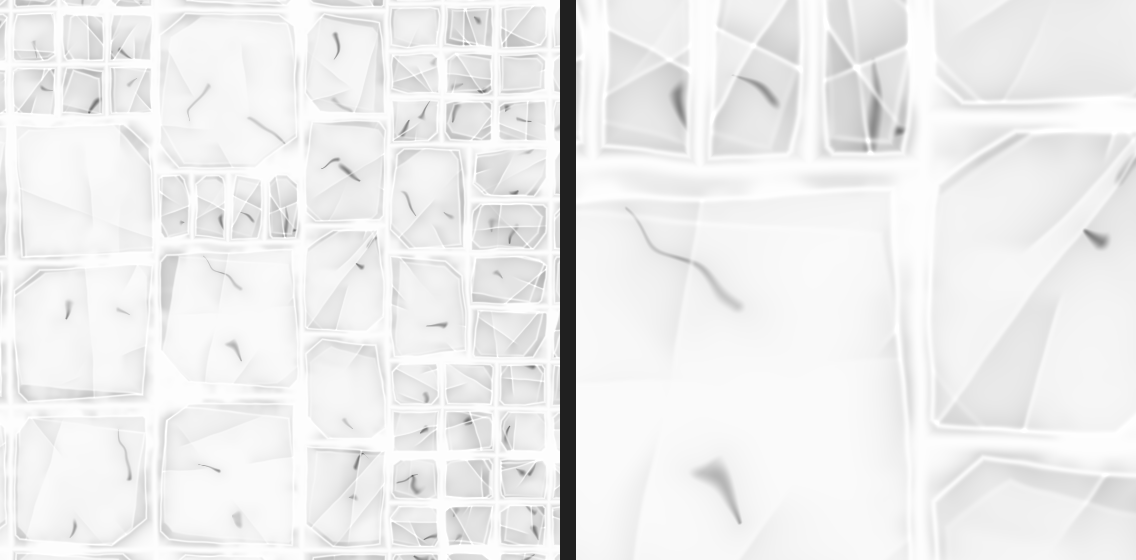
Left, the full canvas; right, a detail of the centre.
Give the GLSL for this texture map, as a three.js fragment shader.

```glsl
varying vec2 vUv;

const float BACKGROUND = 0.992;
const float MARGIN = 0.018;
const float GAP = 0.007;          // space between a rock and its cell border
const float LINE_WIDTH = 0.0021;  // bright rim lines
const float HALO_REACH = 0.013;   // soft shadow around rocks
const float HALO_DARK = 0.19;
const float RIM_DARK = 0.10;      // shadow just inside the rim
const float BEVEL_DARK = 0.13;
const float CREASE_DARK = 0.085;
const float CRACK_DARK = 0.36;
const float CRACK_SHARE = 0.55;
const float WOBBLE = 0.008;

float hash(vec2 p) {
  return fract(sin(dot(p, vec2(127.1, 311.7))) * 43758.5453);
}

float noise(vec2 p) {
  vec2 i = floor(p), f = fract(p);
  f = f * f * f * (f * (f * 6.0 - 15.0) + 10.0);
  return mix(mix(hash(i), hash(i + vec2(1, 0)), f.x),
             mix(hash(i + vec2(0, 1)), hash(i + vec2(1, 1)), f.x), f.y);
}

float fbm(vec2 p) {
  return 0.6 * noise(p) + 0.27 * noise(p * 2.1 + 7.3) + 0.13 * noise(p * 4.3 + 3.1);
}

vec2 direction(float angle) { return vec2(cos(angle), sin(angle)); }

float line(float d, float width) { return exp(-d * d / (width * width)); }

// Cell as origin and size
vec4 tile(vec2 p, vec2 origin, vec2 size) {
  return vec4(origin + floor((p - origin) / size) * size, size);
}

// Large slabs on the left, medium and small stones on the right
vec4 cellAt(vec2 p) {
  if (p.x < 0.27) {
    if (p.y > 0.8) return tile(p, vec2(0.0, 0.8), vec2(0.09, 0.1));
    return tile(p, vec2(0.0), vec2(0.27, 0.2667));
  }
  if (p.x < 0.54) {
    if (p.y > 0.7) return tile(p, vec2(0.27, 0.7), vec2(0.27, 0.3));
    if (p.y > 0.57) return tile(p, vec2(0.27, 0.57), vec2(0.0675, 0.13));
    return tile(p, vec2(0.27, 0.0), vec2(0.27, 0.285));
  }
  if (p.x < 0.7) return tile(p, vec2(0.54, 0.0), vec2(0.16, 0.2));
  if (abs(p.y - 0.55) < 0.2) {
    if (p.x < 0.85) return tile(p, vec2(0.7, 0.35), vec2(0.15, 0.2));
    return tile(p, vec2(0.85, 0.35), vec2(0.15, 0.1));
  }
  return tile(p, vec2(0.7, p.y > 0.75 ? 0.75 : 0.0), vec2(0.1, 0.0875));
}

void main() {
  vec2 p = (vUv - MARGIN) / (1.0 - 2.0 * MARGIN);
  p += WOBBLE * (vec2(fbm(p * 14.0), fbm(p * 14.0 + 31.0)) - 0.5);
  vec4 cell = cellAt(p);
  vec2 halfSize = 0.5 * cell.zw;
  vec2 q = p - cell.xy - halfSize;
  vec2 seed = floor(cell.xy * 200.0 + 0.5) + 3.0;
  float small = 1.0 - smoothstep(0.04, 0.12, min(halfSize.x, halfSize.y));
  vec2 toBorder = halfSize - abs(q);
  float border = min(toBorder.x, toBorder.y);
  float patches = smoothstep(0.32, 0.72, fbm(p * 17.0 + 5.0));
  float clouds = smoothstep(0.35, 0.8, fbm(p * 8.0 + 19.0));

  // Chipped outline and a second, inner outline for the bevels
  float outer = GAP - border, inner = -1.0;
  float toneSum = 0.0, weightSum = 1e-9;
  for (int k = 0; k < 8; k++) {
    float fk = float(k);
    float r1 = hash(seed + fk * 1.7), r2 = hash(seed + fk * 2.3 + 40.0);
    float r3 = hash(seed + fk * 3.1 + 80.0);
    float corner = mod(fk, 2.0);
    float angle = fk * 0.785398;
    float reach = dot(abs(direction(angle)), halfSize);
    reach *= mix(mix(0.84, 0.98, r1), mix(0.66, 1.0, r1), corner);
    float tilt = (r2 - 0.5) * mix(0.16, 0.5, max(small, 0.5 * corner));
    outer = max(outer, dot(q, direction(angle + tilt)) - reach);
    float e = dot(q, direction(angle + tilt + (r3 - 0.5) * 0.35));
    e -= reach * mix(mix(0.84, 0.7, small), 1.05, r3);
    inner = max(inner, e);
    float weight = exp(e * 500.0);
    toneSum += weight * hash(seed + fk * 4.7 + 120.0);
    weightSum += weight;
  }
  float inside = 1.0 - smoothstep(-0.0015, 0.0015, outer);
  float bevel = smoothstep(-0.002, 0.003, inner);

  // Stone surface
  float surface = 0.01 + clouds * mix(0.02, 0.065, small) + 0.025 * small;
  surface += RIM_DARK * exp(min(outer, 0.0) / 0.012) * (0.25 + 0.75 * patches);
  surface += BEVEL_DARK * bevel * toneSum / weightSum * (0.35 + 0.65 * patches);
  float glow = 0.7 * line(inner, LINE_WIDTH) * (0.3 + 0.7 * clouds);

  // Creases: a bright ridge with shade falling off on one side
  for (int k = 0; k < 3; k++) {
    vec2 s = seed + float(k) * 5.3 + 200.0;
    vec2 n = direction(6.2832 * hash(s));
    float c = dot(q, n) - (hash(s + 9.0) - 0.3) * 0.9 * min(halfSize.x, halfSize.y);
    float fade = smoothstep(0.4, 0.65, noise(q * 12.0 + s)) * mix(0.6, 1.0, small);
    surface += CREASE_DARK * fade * smoothstep(-0.002, 0.002, c) * exp(-max(c, 0.0) / 0.018);
    glow += 0.7 * fade * line(c, LINE_WIDTH * 0.8);
  }

  // Tapered cracks, the short ones reading as pits
  vec2 bent = q + 0.022 * (vec2(noise(p * 28.0), noise(p * 28.0 + 50.0)) - 0.5);
  for (int k = 0; k < 2; k++) {
    vec2 s = seed + float(k) * 7.9 + 300.0;
    vec2 start = (vec2(hash(s), hash(s + 3.0)) - 0.5) * halfSize * 1.5;
    vec2 span = direction(6.2832 * hash(s + 6.0)) * halfSize * mix(0.08, 0.75, hash(s + 11.0));
    float t = clamp(dot(bent - start, span) / dot(span, span), 0.0, 1.0);
    float d = length(bent - start - span * t);
    float width = mix(0.011, 0.003, t) * mix(0.5, 1.0, hash(s + 14.0));
    float present = step(hash(s + 17.0), CRACK_SHARE);
    surface += present * CRACK_DARK * (1.0 - smoothstep(0.0, width, d)) * (0.35 + 0.65 * patches);
    surface += present * 0.05 * exp(-d / 0.012);
  }

  // Patchy shadow on the ground between stones
  float halo = HALO_DARK * exp(-max(outer, 0.0) / HALO_REACH) * patches;
  halo *= smoothstep(0.0, 0.009, border);

  float tone = BACKGROUND - mix(halo, surface, inside);
  glow = clamp(glow * inside + 0.85 * line(outer, LINE_WIDTH), 0.0, 1.0);
  gl_FragColor = vec4(vec3(mix(tone, 1.0, glow)), 1.0);
}
```
